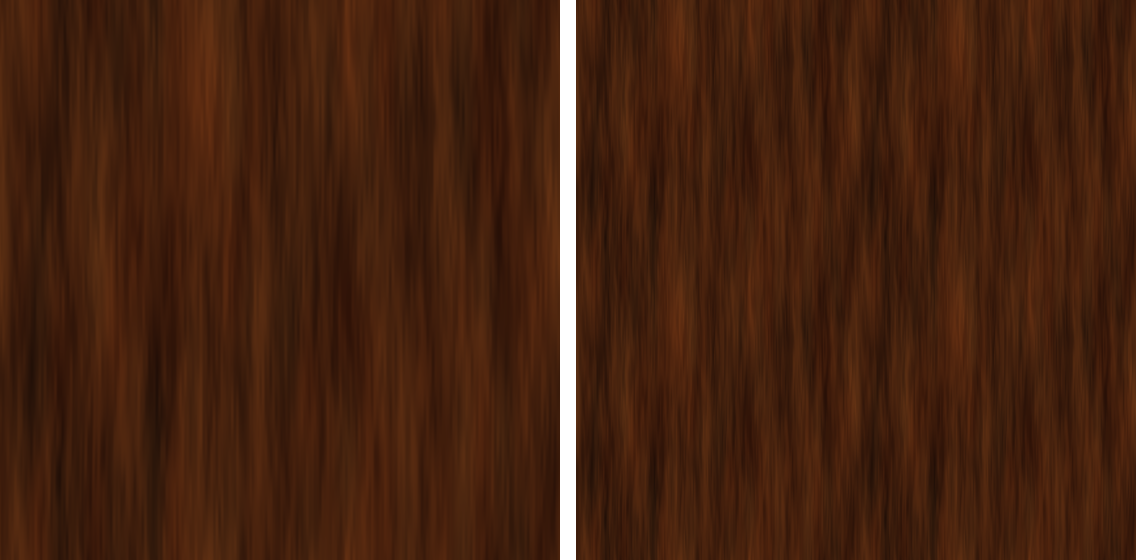
Left, the tile; right, the same tile 2 across and 2 down.
Give the GLSL for this texture, as a Shadertoy shader.

```glsl
// Dark reddish-brown wood with soft vertical streaks and fine fibres, tiling on both axes.
#define BOARD_CELLS  vec2(14.0, 2.0)
#define STREAK_CELLS vec2(37.0, 3.0)
#define GRAIN_CELLS  vec2(92.0, 6.0)
#define FIBRE_CELLS  vec2(215.0, 13.0)
#define LAYER_WEIGHTS vec4(0.46, 0.46, 0.30, 0.30)
#define CONTRAST 1.08
#define MIDTONE  0.48
#define WAVINESS 0.006
#define RED_TINT 0.016
#define DARK_WOOD  vec3(0.160, 0.070, 0.030)
#define LIGHT_WOOD vec3(0.390, 0.190, 0.073)

float hash(vec2 p) {
    return fract(sin(dot(p, vec2(12.9898, 78.233))) * 43758.5453);
}

// One column of noise along y; a random phase staggers neighbouring columns.
float columnNoise(float column, float y, float rows, float seed) {
    y += rows * hash(vec2(column + 0.37, seed + 5.1));
    float row = floor(y);
    float f = smoothstep(0.0, 1.0, y - row);
    float below = hash(vec2(column, mod(row, rows) + seed));
    float above = hash(vec2(column, mod(row + 1.0, rows) + seed));
    return mix(below, above, f);
}

// Stretched value noise that wraps on the unit square, centred on zero.
float streakNoise(vec2 uv, vec2 cells, float seed) {
    float x = uv.x * cells.x;
    float column = floor(x);
    float left = columnNoise(mod(column, cells.x), uv.y * cells.y, cells.y, seed);
    float right = columnNoise(mod(column + 1.0, cells.x), uv.y * cells.y, cells.y, seed);
    return mix(left, right, smoothstep(0.0, 1.0, x - column)) - 0.5;
}

void mainImage(out vec4 fragColor, in vec2 fragCoord) {
    vec2 uv = fragCoord / iResolution.xy;

    // Gentle sideways drift of the streaks
    vec2 bent = uv;
    bent.x += WAVINESS * streakNoise(uv, vec2(5.0, 4.0), 91.3);

    // Streaks from broad bands down to fibres
    vec4 layers = vec4(
        streakNoise(bent, BOARD_CELLS, 11.7),
        streakNoise(bent, STREAK_CELLS, 23.1),
        streakNoise(bent, GRAIN_CELLS, 37.9),
        streakNoise(bent, FIBRE_CELLS, 53.3));
    float tone = MIDTONE + CONTRAST * dot(layers, LAYER_WEIGHTS);

    // Wood colour with slight shifts between red and brown
    vec3 wood = mix(DARK_WOOD, LIGHT_WOOD, clamp(tone, -0.2, 1.2));
    float tint = streakNoise(bent, vec2(29.0, 4.0), 71.9);
    wood += RED_TINT * tint * vec3(1.0, -0.9, -0.7);

    fragColor = vec4(clamp(wood, 0.0, 1.0), 1.0);
}
```
